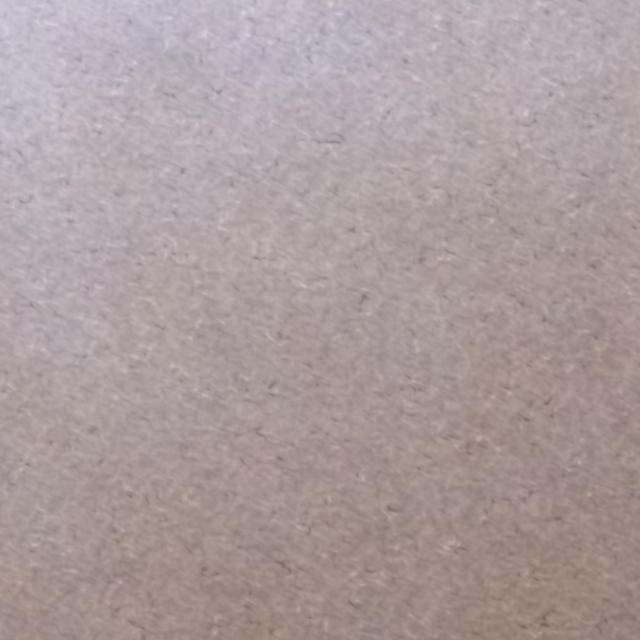
Write a WebGL 1 fragment shader that draws this texture.

```glsl
precision highp float;
// Fine matte stone surface: a soft diagonal fade from lavender grey to warm taupe,
// covered with small slanted grains. Gradient noise in stretched, rotated space
// gives mottling and grains; its offset difference gives their shallow relief.

uniform vec2 u_resolution;

// Pseudo-random unit vector for a lattice cell
vec2 cellGradient(vec2 cell) {
  vec3 h = fract(cell.xyx * vec3(0.1031, 0.1030, 0.0973));
  h += dot(h, h.yzx + 33.33);
  float angle = 6.28318 * fract((h.x + h.y) * h.z);
  return vec2(cos(angle), sin(angle));
}

float gradientNoise(vec2 p) {
  vec2 i = floor(p);
  vec2 f = p - i;
  vec2 w = f * f * f * (f * (f * 6.0 - 15.0) + 10.0);
  float a = dot(cellGradient(i), f);
  float b = dot(cellGradient(i + vec2(1.0, 0.0)), f - vec2(1.0, 0.0));
  float c = dot(cellGradient(i + vec2(0.0, 1.0)), f - vec2(0.0, 1.0));
  float d = dot(cellGradient(i + 1.0), f - 1.0);
  return mix(mix(a, b, w.x), mix(c, d, w.x), w.y);
}

// Axes along and across the grain, which slopes down to the right
vec2 slant(vec2 p) {
  return vec2(dot(p, vec2(0.82, -0.57)), dot(p, vec2(0.57, 0.82)));
}

// Broad fade, lightest at the upper left and darkest at the lower right
vec3 surfaceTone(vec2 uv, vec2 p) {
  float t = 0.25 + 0.78 * uv.y - 0.32 * uv.x;
  t = clamp(t + 0.12 * gradientNoise(p * 4.0 + 17.0), -0.1, 1.05);
  vec3 taupe = vec3(0.592, 0.518, 0.488);
  vec3 greige = vec3(0.655, 0.600, 0.583);
  vec3 lavender = vec3(0.770, 0.748, 0.808);
  return mix(mix(taupe, greige, t), mix(greige, lavender, t), t);
}

// Height of the compact, slightly irregular grains
float grainHeight(vec2 p) {
  vec2 warp = vec2(gradientNoise(p * 42.0 + 5.0), gradientNoise(p * 42.0 + 61.0));
  vec2 q = slant(p) + 0.005 * warp;
  return gradientNoise(q * vec2(52.0, 82.0) + 130.0)
       + 0.55 * gradientNoise(q * vec2(95.0, 140.0) + 290.0);
}

void main() {
  vec2 uv = gl_FragCoord.xy / u_resolution;
  vec2 p = gl_FragCoord.xy / min(u_resolution.x, u_resolution.y);
  vec3 color = surfaceTone(uv, p);

  // Faint blotches of warm and cool tint
  float tint = gradientNoise(p * 6.0 + 40.0) + 0.4 * gradientNoise(p * 15.0 + 80.0);
  float blush = gradientNoise(p * 9.0 + 150.0);
  color += tint * vec3(0.008, 0.000, -0.018) + blush * vec3(0.005, -0.008, 0.003);

  // Mottling a few grains wide
  vec2 q = slant(p);
  float shade = 0.026 * gradientNoise(q * vec2(9.0, 13.0) + 370.0)
              + 0.036 * gradientNoise(q * vec2(24.0, 36.0) + 410.0);

  // Grains lit from the upper left, stronger in scattered patches
  float height = grainHeight(p);
  float relief = height - grainHeight(p + vec2(-0.003, 0.0045));
  float patches = smoothstep(-0.15, 0.45, gradientNoise(p * 24.0 + 210.0));
  shade += 0.050 * height + mix(0.016, 0.050, patches) * relief;

  // Sparse flecks, dark ones a little stronger than pale ones
  float fleck = smoothstep(0.28, 0.65, abs(height)) * sign(height);
  shade += (height < 0.0 ? 0.055 : 0.040) * fleck * patches;

  // Very fine tooth
  shade += 0.014 * gradientNoise(p * 165.0 + 330.0);

  color += shade * vec3(1.0, 1.0, 0.97);
  gl_FragColor = vec4(clamp(color, 0.0, 1.0), 1.0);
}
```
